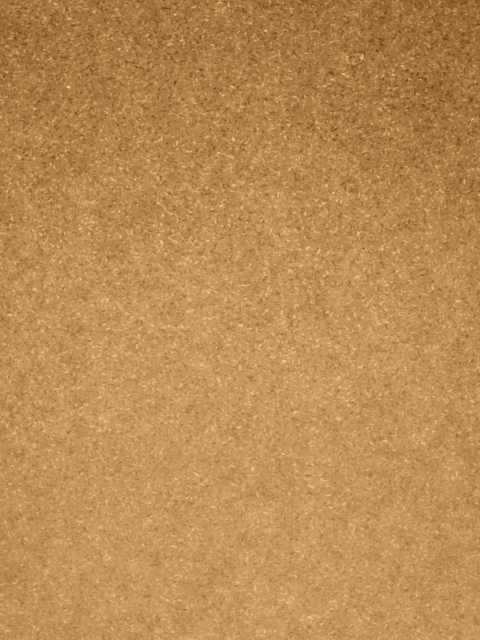
Reproduce this texture procedurally as a WebGL 1 fragment shader.

```glsl
precision highp float;
// Golden-brown flecked paper: fine random fibres under soft light that fades at the top.

uniform vec2 u_resolution;

// Colours at tone 0 and tone 1
const vec3 DARK_TAN = vec3(0.60, 0.42, 0.215);
const vec3 PALE_GOLD = vec3(0.85, 0.67, 0.44);

// Grain: cells across the canvas width, and strength in tone
const float COARSE_CELLS = 112.0;
const float FINE_CELLS = 158.0;
const float COARSE_STRENGTH = 0.36;
const float FINE_STRENGTH = 0.36;
const float GLINT_STRENGTH = 0.32;
const vec2 FLECK_SIZE = vec2(0.80, 0.38);  // half length and half width, in cells

// Mottling
const float CLUMP_CELLS = 46.0;
const float CLUMP_STRENGTH = 0.22;
const float CLOUD_CELLS = 9.0;
const float CLOUD_STRENGTH = 0.09;

// Light
const float LIT_TONE = 0.72;
const float TOP_SHADE = 0.58;
const float SIDE_SHADE = 0.14;
const float CORNER_SHADE = 0.13;

vec3 hash3(vec2 cell) {
  vec3 h = fract(cell.xyx * vec3(0.1031, 0.1030, 0.0973));
  h += dot(h, h.yxz + 33.33);
  return fract((h.xxy + h.yzz) * h.zyx);
}

float valueNoise(vec2 p) {
  vec2 cell = floor(p);
  vec2 f = fract(p);
  f = f * f * (3.0 - 2.0 * f);
  float low = mix(hash3(cell).x, hash3(cell + vec2(1.0, 0.0)).x, f.x);
  float high = mix(hash3(cell + vec2(0.0, 1.0)).x, hash3(cell + 1.0).x, f.x);
  return mix(low, high, f.y);
}

// Overlapping soft fibres: x is signed tone, y is the sparse bright glints
vec2 flecks(vec2 p, float seed) {
  vec2 home = floor(p);
  vec2 total = vec2(0.0);
  for (int j = -1; j <= 1; j++) {
    for (int i = -1; i <= 1; i++) {
      vec2 cell = home + vec2(float(i), float(j));
      vec3 place = hash3(cell + seed);
      vec3 look = hash3(cell + seed + 71.7);
      vec2 d = p - cell - place.xy;
      float angle = (place.z - 0.5) * 3.1416;
      angle *= 0.65 + 0.35 * abs(place.z * 2.0 - 1.0);  // lean towards level
      float c = cos(angle);
      float s = sin(angle);
      d = vec2(c * d.x + s * d.y, c * d.y - s * d.x);
      float r = length(d / (FLECK_SIZE * mix(0.75, 1.2, look.y)));
      float cover = 1.0 - smoothstep(0.3, 1.0, r);
      total += cover * vec2(look.x * 2.0 - 1.0, smoothstep(0.86, 0.98, look.z));
    }
  }
  return total;
}

// Broad light: bright below the middle, dim at the top, sides and upper right
float lightTone(vec2 q) {
  float side = q.x * 2.0 - 1.0;
  float tone = LIT_TONE - TOP_SHADE * smoothstep(0.45, 1.1, q.y);
  tone -= SIDE_SHADE * side * side;
  tone -= CORNER_SHADE * smoothstep(0.45, 1.0, q.x) * smoothstep(0.4, 0.85, q.y);
  return tone;
}

void main() {
  vec2 q = gl_FragCoord.xy / u_resolution;
  vec2 p = gl_FragCoord.xy / u_resolution.x;

  // Fibre grain, rougher where the light grazes the top
  vec2 coarse = flecks(p * COARSE_CELLS, 13.0);
  vec2 fine = flecks(p * FINE_CELLS + 5.3, 257.0);
  float grain = COARSE_STRENGTH * coarse.x + FINE_STRENGTH * fine.x;
  grain += GLINT_STRENGTH * (coarse.y + fine.y - 0.06);
  grain *= mix(0.75, 1.15, smoothstep(0.1, 0.9, q.y));

  // Clumps and faint clouds
  float mottle = CLUMP_STRENGTH * (valueNoise(p * CLUMP_CELLS) - 0.5);
  mottle += CLOUD_STRENGTH * (valueNoise(p * CLOUD_CELLS + 31.0) - 0.5);

  float tone = clamp(lightTone(q) + grain + mottle, -0.6, 1.35);
  gl_FragColor = vec4(mix(DARK_TAN, PALE_GOLD, tone), 1.0);
}
```
